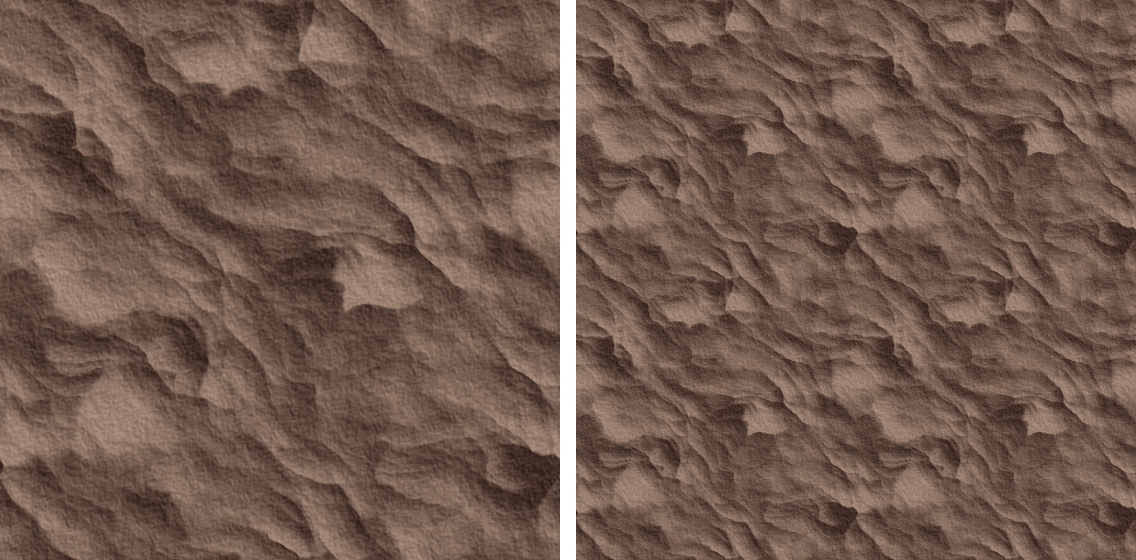
Left: one tile. Right: repeated 2 by 2.
Write a three.js fragment shader that draws this texture.

```glsl
#define FOLD_CELLS 5.0
#define FOLD_OCTAVES 5
#define FOLD_CONTRAST 1.2
#define OCTAVE_GROWTH 1.55
#define OCTAVE_FADE 0.66
#define WARP 0.1
#define SOFT_CREST 5.0
#define SHARP_CREST 55.0
#define GRAIN_CELLS 110.0
#define GRAIN_CONTRAST 0.25
#define SHADOW_COLOR vec3(0.250, 0.172, 0.142)
#define LIT_COLOR vec3(0.615, 0.510, 0.445)

varying vec2 vUv;

const vec2 LIGHT_DIR = vec2(0.6, 0.8);

vec2 hash2(vec2 cell, float seed) {
  vec3 h = fract(vec3(cell.xyx + seed) * vec3(0.1031, 0.1030, 0.0973));
  h += dot(h, h.yzx + 33.33);
  return fract((h.xx + h.yz) * h.zy);
}

// Smooth value noise, two channels. The lattice is turned by a whole-number
// matrix, so it hides its axes and still repeats with the canvas.
vec2 wrapNoise(vec2 uv, float count, float seed) {
  vec2 p = count * vec2(2.0 * uv.x + uv.y, 2.0 * uv.y - uv.x);
  vec2 cell = floor(p);
  vec2 f = fract(p);
  f = f * f * (3.0 - 2.0 * f);
  vec2 a = hash2(mod(cell, count), seed);
  vec2 b = hash2(mod(cell + vec2(1.0, 0.0), count), seed);
  vec2 c = hash2(mod(cell + vec2(0.0, 1.0), count), seed);
  vec2 d = hash2(mod(cell + 1.0, count), seed);
  return mix(mix(a, b, f.x), mix(c, d, f.x), f.y);
}

// Layered offset that makes the crests wander
vec2 wander(vec2 uv) {
  vec2 sum = vec2(0.0);
  float amp = 1.0;
  float count = 2.0;
  for (int i = 0; i < 6; i++) {
    sum += amp * (wrapNoise(uv, count, 11.0 + count) - 0.5);
    amp *= 0.44;
    count *= 2.0;
  }
  return sum;
}

// Slope toward the light of rounded hollows that meet in crests.
// The whole-number shear stretches cells down to the right and still tiles.
float hollowLight(vec2 uv, float count, float shear, float crest) {
  vec2 p = count * vec2(uv.x + shear * uv.y, uv.y);
  vec2 lightDir = normalize(vec2(LIGHT_DIR.x + shear * LIGHT_DIR.y, LIGHT_DIR.y));
  vec2 cell = floor(p);
  vec2 slope = vec2(0.0);
  float total = 0.0;
  for (int y = -1; y <= 1; y++) {
    for (int x = -1; x <= 1; x++) {
      vec2 id = cell + vec2(float(x), float(y));
      vec2 center = id + 0.1 + 0.8 * hash2(mod(id, count), count);
      vec2 away = p - center;
      float weight = exp(-crest * dot(away, away));
      slope += weight * away;
      total += weight;
    }
  }
  return -dot(slope / total, lightDir);
}

// Fine embossed roughness
float grain(vec2 uv, float count) {
  vec2 shift = LIGHT_DIR * 0.27 / count;
  return wrapNoise(uv - shift, count, 3.0).x - wrapNoise(uv + shift, count, 3.0).x;
}

void main() {
  vec2 uv = vUv + WARP * wander(vUv);

  // Large folds first, then creases; each layer comes and goes over the canvas
  float light = 0.0;
  float amp = FOLD_CONTRAST;
  float count = FOLD_CELLS;
  for (int i = 0; i < FOLD_OCTAVES; i++) {
    vec2 wear = wrapNoise(vUv, 3.0 + float(i), 47.0 + count);
    float crest = mix(SOFT_CREST, SHARP_CREST, smoothstep(0.3, 0.75, wear.x));
    float presence = mix(0.3, 1.4, smoothstep(0.15, 0.85, wear.y));
    light += amp * presence * hollowLight(uv, count, mod(float(i), 2.0), crest);
    amp *= OCTAVE_FADE;
    count = floor(count * OCTAVE_GROWTH);
  }

  // Broad stains
  light += 0.35 * (wrapNoise(uv, 4.0, 71.0).x - 0.5);

  // Surface grain in two sizes, over lit and shaded sides alike
  float tone = smoothstep(-1.0, 1.0, light);
  tone += GRAIN_CONTRAST * grain(vUv, GRAIN_CELLS);
  tone += 0.6 * GRAIN_CONTRAST * grain(vUv, floor(GRAIN_CELLS * 0.47));

  gl_FragColor = vec4(mix(SHADOW_COLOR, LIT_COLOR, tone), 1.0);
}
```
